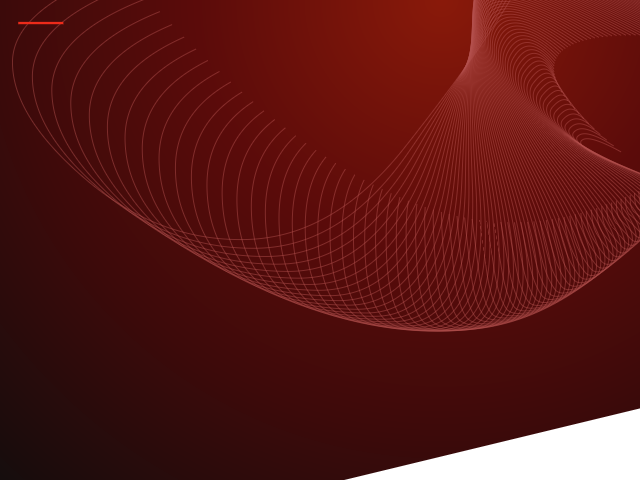
Write a Shadertoy shader that draws this background.

```glsl
const int STRANDS = 72;
const int BENDS = 6;

float cross2(vec2 a, vec2 b) { return a.x * b.y - a.y * b.x; }

// Distance from p to a quadratic Bezier: implicit estimate, then one refining step
float bezierDistance(vec2 p, vec2 a, vec2 b, vec2 c) {
    vec2 lo = min(a, min(b, c)) - 0.008, hi = max(a, max(b, c)) + 0.008;
    if (any(lessThan(p, lo)) || any(greaterThan(p, hi))) return 1.0;
    a -= p; b -= p; c -= p;
    float ac = cross2(a, c), ba = 2.0 * cross2(b, a), cb = 2.0 * cross2(c, b);
    vec2 g = 2.0 * (ba * (c - b) + cb * (b - a) + ac * (c - a));
    g = vec2(g.y, -g.x);
    vec2 foot = a + (ba * cb - ac * ac) * g / max(dot(g, g), 1e-20);
    float area = 2.0 * ac + ba + cb;
    area = abs(area) < 1e-9 ? 1e-9 : area;
    float t = clamp((cross2(foot, c - a) + 2.0 * cross2(b - a, foot)) / area, 0.0, 1.0);
    vec2 q = mix(mix(a, b, t), mix(b, c, t), t);
    vec2 slope = mix(b - a, c - b, t);
    t = clamp(t - 0.5 * dot(q, slope) / max(dot(slope, slope), 1e-9), 0.0, 1.0);
    return length(mix(mix(a, b, t), mix(b, c, t), t));
}

// Cubic weights of the four guide strands, v from 0 to 3
vec4 guideWeights(float v) {
    float a = v - 1.0, b = v - 2.0, c = v - 3.0;
    return vec4(-a * b * c / 6.0, v * b * c / 2.0, -v * a * c / 2.0, v * a * b / 6.0);
}

vec2 blend(vec4 w, vec4 xs, vec4 ys) { return vec2(dot(w, xs), dot(w, ys)); }

// Smooth chain of curves through one strand of the ribbon
float strandDistance(vec2 p, vec4 w) {
    vec2 start = blend(w, vec4(0.253, 0.790, 1.155, 1.389), vec4(1.063, 0.608, 0.543, 0.627));
    vec2 end = blend(w, vec4(1.562, 1.337, 1.160, 1.293), vec4(0.896, 0.927, 0.882, 0.684));
    vec2 bend[BENDS];
    bend[0] = blend(w, vec4(0.026, 0.771, 1.160, 1.398), vec4(0.983, 0.557, 0.505, 0.609));
    bend[1] = blend(w, vec4(0.026, 0.781, 1.181, 1.410), vec4(0.757, 0.372, 0.444, 0.592));
    bend[2] = blend(w, vec4(0.330, 0.842, 1.215, 1.424), vec4(0.497, 0.302, 0.399, 0.583));
    bend[3] = blend(w, vec4(0.694, 1.085, 1.306, 1.441), vec4(0.505, 0.323, 0.479, 0.597));
    bend[4] = blend(w, vec4(0.990, 0.972, 1.024, 1.198), vec4(0.878, 0.913, 0.835, 0.691));
    bend[5] = blend(w, vec4(1.146, 1.007, 1.085, 1.224), vec4(1.139, 1.104, 0.957, 0.722));
    float d = 1.0;
    vec2 from = start;
    for (int i = 0; i < BENDS; i++) {
        vec2 to = end;
        if (i < BENDS - 1) to = 0.5 * (bend[i] + bend[i + 1]);
        d = min(d, bezierDistance(p, from, bend[i], to));
        from = to;
    }
    return d;
}

void mainImage(out vec4 fragColor, in vec2 fragCoord) {
    vec2 p = fragCoord / iResolution.y;
    float pixel = 1.0 / iResolution.y;

    // Red glow from the top, falling to near black at the lower left
    float r = length(p - vec2(0.92, 1.0));
    vec3 color = mix(vec3(0.54, 0.10, 0.04), vec3(0.36, 0.045, 0.04), clamp(r / 0.5, 0.0, 1.0));
    color = mix(color, vec3(0.24, 0.04, 0.04), clamp((r - 0.5) / 0.4, 0.0, 1.0));
    color = mix(color, vec3(0.08, 0.05, 0.05), clamp((r - 0.9) / 0.47, 0.0, 1.0));

    // Ribbon of fine strands
    float clear = 1.0;
    for (int i = 0; i < STRANDS; i++) {
        float d = strandDistance(p, guideWeights(3.0 * float(i) / float(STRANDS - 1)));
        float cover = clamp((0.001 - d) / pixel + 0.5, 0.0, 1.0);
        clear *= 1.0 - 0.5 * cover;
    }
    color = mix(color, vec3(0.70, 0.31, 0.30), 1.0 - clear);

    // White wedge in the lower right
    float wedge = (0.242 * (p.x - 0.717) - p.y) / length(vec2(0.242, 1.0));
    color = mix(color, vec3(1.0), clamp(wedge / pixel + 0.5, 0.0, 1.0));

    // Accent dash in the upper left
    vec2 box = abs(p - vec2(0.085, 0.952)) - vec2(0.047, 0.0024);
    float dash = clamp(0.5 - max(box.x, box.y) / pixel, 0.0, 1.0);
    color = mix(color, vec3(0.93, 0.17, 0.10), dash);

    fragColor = vec4(color, 1.0);
}
```
